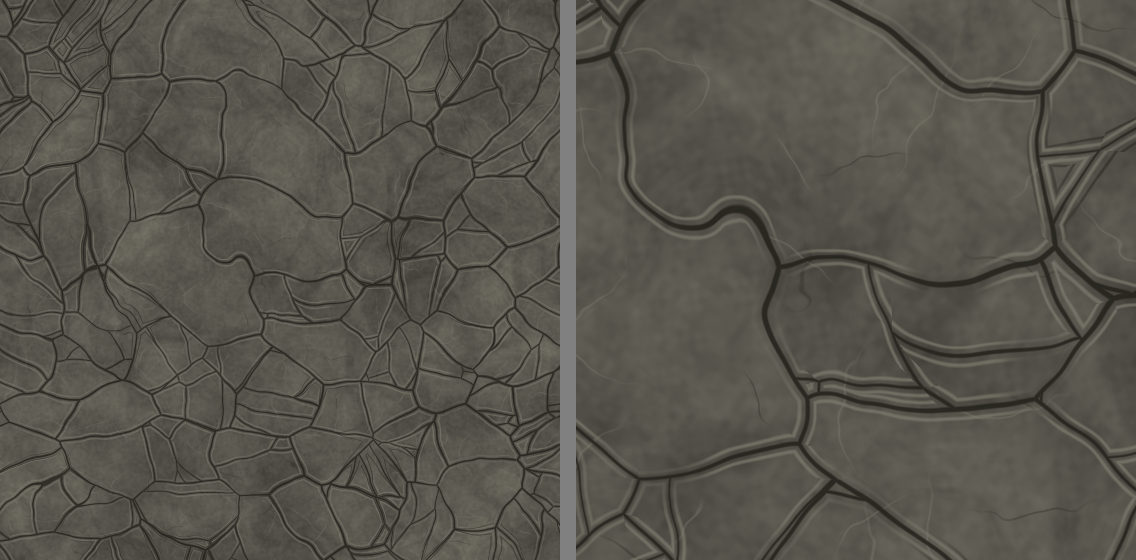
Left: the whole. Right: its middle third, enlarged.
This texture is drawn by a WebGL 1 fragment shader. Its source:

```glsl
precision highp float;
// Dark grey-olive cracked stone: warped shards with pale rims, clouds and hairline scratches.
uniform vec2 u_resolution;

const vec3 CRACK_COLOR = vec3(0.150, 0.143, 0.118);
const vec3 STONE_COLOR = vec3(0.352, 0.342, 0.308);
const vec3 RIM_COLOR = vec3(0.490, 0.480, 0.430);
const float PLATE_COUNT = 8.8;      // large plates across the canvas
const float SHARD_SCALE = 1.15;     // shard density relative to plates
const float SPLIT_SHARE = 0.50;     // share of plates broken into shards
const float SITE_WEIGHT = 0.14;     // variation of plate size
const float CRACK_WIDTH = 0.0013;
const float RIM_OFFSET = 0.0050;
const float RIM_WIDTH = 0.0010;
const float RIM_STRENGTH = 0.72;
const float SHADOW_REACH = 0.007;
const float CLOUD_CONTRAST = 0.40;
const float PATCH_CONTRAST = 0.34;
const float GRAIN_CONTRAST = 0.10;
const float HAIR_COUNT = 15.0;
const float HAIR_STRENGTH = 0.42;

vec2 hash2(vec2 p) {
  vec3 h = fract(p.xyx * vec3(0.1031, 0.1030, 0.0973));
  h += dot(h, h.yzx + 33.33);
  return fract((h.xx + h.yz) * h.zy);
}

float noise(vec2 p) {
  vec2 i = floor(p), f = fract(p);
  f = f * f * f * (f * (f * 6.0 - 15.0) + 10.0);
  return mix(mix(hash2(i).x, hash2(i + vec2(1, 0)).x, f.x),
             mix(hash2(i + vec2(0, 1)).x, hash2(i + vec2(1, 1)).x, f.x), f.y);
}

float fbm(vec2 p) {
  float sum = 0.0, amp = 0.5;
  for (int i = 0; i < 5; i++) {
    sum += amp * noise(p);
    p = mat2(1.6, 1.2, -1.2, 1.6) * p + 17.3;
    amp *= 0.55;
  }
  return sum / 1.06;
}

vec2 noise2(vec2 p) {
  return vec2(noise(p), noise(p + 57.7)) - 0.5;
}

// Broad stretching, medium bends and a small hand-drawn wobble.
vec2 warp(vec2 p) {
  return p + 0.17 * noise2(p * 3.4 + 5.0) + 0.030 * noise2(p * 11.0 + 31.0)
           + 0.0060 * noise2(p * 38.0 + 71.0);
}

mat2 rotation(float a) {
  return mat2(cos(a), sin(a), -sin(a), cos(a));
}

// Weighted cells: edge distance, edge normal (yz) and a random cell value.
vec4 cellEdge(vec2 q) {
  vec2 base = floor(q), nearest = vec2(0.0);
  float best = 1e3, id = 0.0;
  for (int y = -2; y <= 2; y++) for (int x = -2; x <= 2; x++) {
    vec2 cell = base + vec2(x, y), h = hash2(cell + 91.0);
    vec2 r = cell + h - q;
    float power = dot(r, r) - SITE_WEIGHT * hash2(cell + 13.0).x;
    if (power < best) { best = power; nearest = r; id = hash2(cell + 47.0).y; }
  }
  vec3 edge = vec3(1e3, 1.0, 0.0);
  for (int y = -2; y <= 2; y++) for (int x = -2; x <= 2; x++) {
    vec2 cell = base + vec2(x, y), r = cell + hash2(cell + 91.0) - q;
    float power = dot(r, r) - SITE_WEIGHT * hash2(cell + 13.0).x;
    float gap = length(r - nearest);
    if (gap > 0.001) {
      float d = 0.5 * (power - best) / gap;
      if (d < edge.x) edge = vec3(d, (r - nearest) / gap);
    }
  }
  return vec4(edge, id);
}

// Undo the stretch of the warp so that lines keep an even width.
float canvasDistance(vec4 edge, mat2 jacobian) {
  return edge.x / max(length(edge.yz * jacobian), 2.0);
}

float stroke(float d, float halfWidth, float soft) {
  return 1.0 - smoothstep(halfWidth - soft, halfWidth + soft, abs(d));
}

// Scattered, curved and wavy scratches; a few of them are dark.
float hairs(vec2 p, float soft) {
  vec2 q = p * HAIR_COUNT, base = floor(q);
  float sum = 0.0, wave = 0.22 * (noise(q * 2.5) - 0.5) + 0.07 * (noise(q * 7.0) - 0.5);
  for (int y = -1; y <= 1; y++) for (int x = -1; x <= 1; x++) {
    vec2 cell = base + vec2(x, y), h = hash2(cell + 7.0), k = hash2(cell + 23.0);
    vec2 r = rotation(h.x * 6.283) * (q - cell - hash2(cell + 3.0));
    float bend = (k.x - 0.5) * 1.6 * r.x * r.x + wave;
    float fade = 1.0 - smoothstep(0.1, 0.3 + 0.6 * h.y, abs(r.x));
    sum += fade * stroke((r.y - bend) / HAIR_COUNT, 0.0007, soft) * (k.y > 0.3 ? 1.0 : -0.8);
  }
  return sum;
}

void main() {
  vec2 p = gl_FragCoord.xy / u_resolution.y;
  float soft = max(0.65 / u_resolution.y, 0.0006);

  // Plates, some of them split into elongated shards.
  const float STEP = 0.002;
  vec2 w = warp(p);
  mat2 jacobian = mat2(warp(p + vec2(STEP, 0)) - w, warp(p + vec2(0, STEP)) - w) * (PLATE_COUNT / STEP);
  vec4 plate = cellEdge(w * PLATE_COUNT);
  mat2 stretch = mat2(0.55, 0.0, 0.0, 1.35) * rotation(plate.w * 43.0) * SHARD_SCALE;
  vec4 shard = cellEdge(stretch * w * PLATE_COUNT + 40.0);
  float d = canvasDistance(plate, jacobian);
  float tint = plate.w;
  if (plate.w < SPLIT_SHARE) {
    d = min(d, canvasDistance(shard, stretch * jacobian) + 0.0004);
    tint = shard.w;
  }

  // Clouded stone with smaller patches and fine grain.
  float cloud = fbm(p * 8.0) - 0.5;
  float patches = fbm(p * 26.0 + 2.5 * noise2(p * 15.0) + 9.0) - 0.5;
  float grain = noise(rotation(0.6) * p * 210.0) - 0.5 + 0.6 * (noise(p * 95.0) - 0.5);
  float shade = 1.0 + CLOUD_CONTRAST * cloud + PATCH_CONTRAST * patches + GRAIN_CONTRAST * grain;
  shade += 0.06 * (tint - 0.5) - 0.10 * exp(-d / SHADOW_REACH);
  vec3 color = STONE_COLOR * shade;

  // Scratches, then rims, stray strands and cracks.
  float scratch = HAIR_STRENGTH * hairs(p, soft);
  color = mix(color, scratch > 0.0 ? RIM_COLOR : CRACK_COLOR, min(abs(scratch), 0.5));
  float wander = noise(p * 14.0 + 3.0);
  float rim = stroke(d - RIM_OFFSET - 0.003 * (wander - 0.5), RIM_WIDTH, soft * 1.4);
  color = mix(color, RIM_COLOR, rim * RIM_STRENGTH * smoothstep(0.0, 0.65, noise(p * 18.0 + 60.0)));
  float strand = stroke(d - 0.019 * (noise(p * 9.0 + 80.0) - 0.35), 0.0008, soft);
  color = mix(color, CRACK_COLOR, 0.55 * strand * smoothstep(0.4, 0.7, noise(p * 7.0 + 20.0)));
  float crack = stroke(d, CRACK_WIDTH * (0.7 + 0.7 * wander), soft * 1.2);
  color = mix(color, CRACK_COLOR, 0.92 * crack);

  gl_FragColor = vec4(color, 1.0);
}
```
